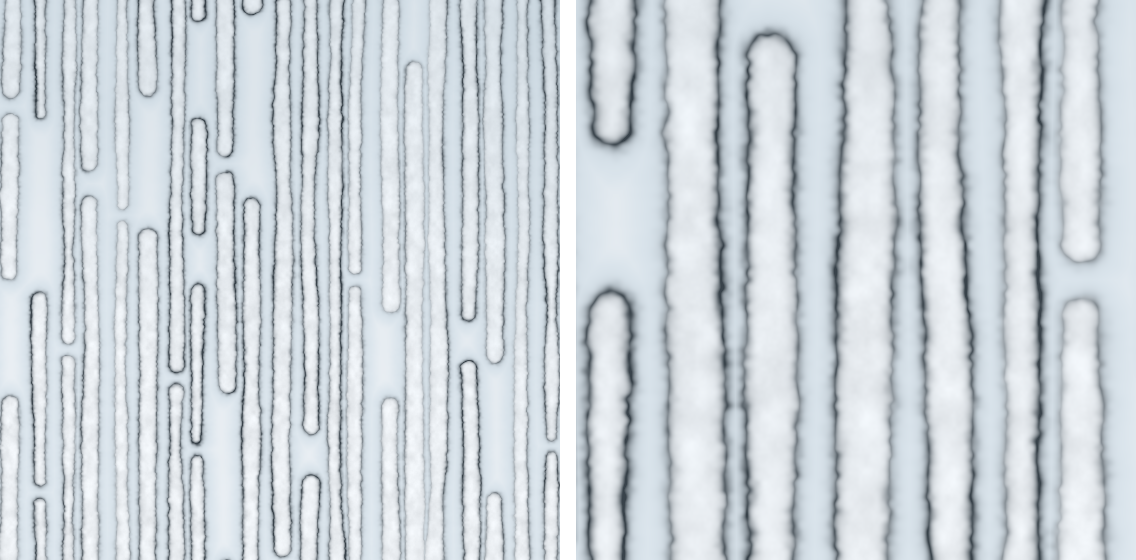
Left, the full canvas; right, a detail of the centre.
A WebGL 1 fragment shader for this texture:

```glsl
precision highp float;
// Weathered snow strips: tall rounded plates stand in irregular columns,
// split by short or long gaps. Each plate is a rounded-box distance with a
// ragged edge, outlined by a soft dark seam over pale blue channels.

uniform vec2 u_resolution;

const float COLUMNS = 21.0;
const vec3 SNOW = vec3(0.930, 0.945, 0.960);
const vec3 CHANNEL = vec3(0.860, 0.900, 0.930);
const vec3 SEAM = vec3(0.220, 0.260, 0.290);
const vec3 HAZE = vec3(0.740, 0.800, 0.840);

float hash(vec2 p) {
  return fract(sin(dot(p, vec2(127.1, 311.7))) * 43758.5453);
}

float noise(vec2 p) {
  vec2 cell = floor(p);
  vec2 f = fract(p);
  f = f * f * (3.0 - 2.0 * f);
  float low = mix(hash(cell), hash(cell + vec2(1.0, 0.0)), f.x);
  float high = mix(hash(cell + vec2(0.0, 1.0)), hash(cell + 1.0), f.x);
  return mix(low, high, f.y);
}

float fbm(vec2 p) {
  float sum = 0.0;
  float weight = 0.5;
  for (int i = 0; i < 4; i++) {
    sum += weight * noise(p);
    p = p * 2.03 + 17.0;
    weight *= 0.5;
  }
  return sum;
}

float roundedBox(vec2 p, vec2 halfSize, float radius) {
  vec2 q = abs(p) - halfSize + radius;
  return length(max(q, 0.0)) + min(max(q.x, q.y), 0.0) - radius;
}

// Horizontal offset from the wandering centre line of a column.
float columnOffset(vec2 p, float id) {
  float jitter = 0.3 * (hash(vec2(id, 1.0)) - 0.5);
  float sway = 0.009 * (noise(vec2(id * 7.3, p.y * 5.0)) - 0.5);
  return p.x - (id + 0.5 + jitter) / COLUMNS - sway;
}

// Distance to the stack of plates in one column; breaks thin out to the right.
float plateDistance(vec2 p, float id, float x) {
  float breakRate = mix(0.5, 1.6, smoothstep(0.3, 0.75, id / COLUMNS));
  float period = breakRate * mix(0.5, 2.6, hash(vec2(id, 2.0)));
  float y = p.y + period * hash(vec2(id, 3.0));
  float local = mod(y, period) - 0.5 * period;
  float segment = floor((y + 0.5 * period) / period);
  float gap = mix(0.010, 0.20, pow(hash(vec2(id, segment + 4.0)), 5.0));
  gap = min(gap, 0.3 * period);
  float halfWidth = mix(0.0105, 0.0160, hash(vec2(id, 5.0)));
  halfWidth += 0.006 * (noise(vec2(id * 3.1 + 50.0, p.y * 9.0)) - 0.5);
  return roundedBox(vec2(x, local), vec2(halfWidth, 0.5 * period - gap), halfWidth);
}

// Darkness of the seam, differing by side and along its length.
float seamStrength(vec2 p, float id, float x) {
  float left = mix(0.28, 1.2, hash(vec2(id, 6.0)));
  float right = mix(0.28, 1.2, hash(vec2(id, 7.0)));
  float side = mix(left, right, smoothstep(-0.006, 0.006, x));
  return side * mix(0.65, 1.25, noise(vec2(id * 5.7 + side, p.y * 14.0)));
}

float seamProfile(float d) {
  return exp(-sqrt(d * d + 1.6e-7) / 0.0023);
}

void main() {
  vec2 p = gl_FragCoord.xy / u_resolution;
  float ragged = 0.0032 * (noise(p * vec2(70.0, 75.0)) - 0.5)
               + 0.0018 * (noise(p * vec2(190.0, 240.0)) - 0.5);

  // Gather the nearest plate and the darkest seam.
  float home = floor(p.x * COLUMNS);
  float nearest = 1.0;
  float ink = 0.0;
  for (int i = -1; i <= 1; i++) {
    float id = home + float(i);
    float x = columnOffset(p, id);
    float d = plateDistance(p, id, x) + ragged;
    nearest = min(nearest, d);
    ink = max(ink, seamProfile(d) * seamStrength(p, id, x));
  }

  // Grainy plates, smooth channels with a soft bank beside each seam.
  float onPlate = 1.0 - smoothstep(-0.002, 0.003, nearest);
  float openGround = smoothstep(0.008, 0.035, nearest);
  vec3 ground = mix(CHANNEL, SNOW, 0.75 * openGround);
  ground -= 0.035 * exp(-abs(nearest) / 0.005);
  float grain = fbm(p * vec2(75.0, 60.0)) - 0.47;
  vec3 color = mix(ground, SNOW + 0.13 * grain, onPlate);

  // Cool haze deepens toward the upper right.
  float haze = 0.30 * smoothstep(0.25, 1.05, p.y)
             + 0.25 * smoothstep(0.65, 1.1, p.x) * p.y
             + 0.16 * (fbm(p * 5.0) - 0.47);
  color = mix(color, HAZE, clamp(haze, 0.0, 1.0));

  // Speckled dark seams.
  float speckle = mix(0.75, 1.2, noise(p * vec2(230.0, 200.0)));
  color = mix(color, SEAM, clamp(ink * speckle, 0.0, 1.0));
  gl_FragColor = vec4(clamp(color, 0.0, 1.0), 1.0);
}
```
